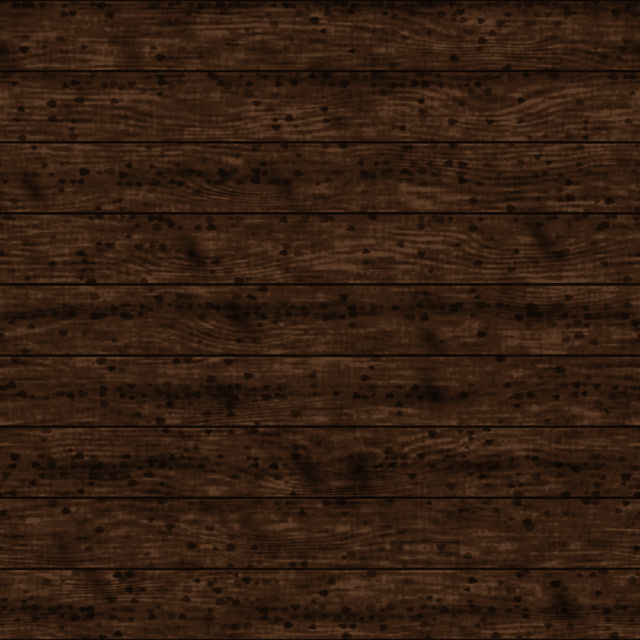
Give the GLSL for this texture, as a Shadertoy shader.

```glsl
#define PLANKS 9.0
#define SPOT_COLUMNS 66.0
#define SPOT_ROWS 8.0
#define SPOT_DEPTH 0.80
#define SEAM_WIDTH 0.011
#define RINGS 9.0
#define BRIGHTNESS 0.68
#define SHADOW vec3(0.035, 0.020, 0.011)
#define WOOD vec3(0.215, 0.122, 0.064)
#define WORN vec3(0.350, 0.230, 0.145)

float hash(vec2 p) {
    vec3 q = fract(p.xyx * 0.1031);
    q += dot(q, q.yzx + 33.33);
    return fract((q.x + q.y) * q.z);
}

// Value noise that wraps along x
float noise(vec2 p, float period) {
    vec2 cell = floor(p), f = fract(p);
    f = f * f * (3.0 - 2.0 * f);
    float x0 = mod(cell.x, period), x1 = mod(cell.x + 1.0, period);
    return mix(mix(hash(vec2(x0, cell.y)), hash(vec2(x1, cell.y)), f.x),
               mix(hash(vec2(x0, cell.y + 1.0)), hash(vec2(x1, cell.y + 1.0)), f.x), f.y);
}

// Noise stretched to the given counts across the canvas and per plank
float grain(vec2 p, vec2 count, float seed) {
    return noise(p * count + vec2(0.0, seed * 41.0), count.x);
}

// Density of the charred strip; height and strength vary by plank
float charBand(float x, float y) {
    const float heights[9] = float[9](0.38, 0.95, 0.46, 0.47, 0.62, 0.88, 0.54, 0.92, 0.93);
    const float strengths[9] = float[9](0.85, 0.25, 0.95, 0.9, 1.0, 0.4, 0.75, 0.8, 0.7);
    float plank = mod(floor(y), PLANKS), v = fract(y);
    int i = int(plank);
    float drift = 0.14 * (grain(vec2(x, 0.0), vec2(7.0, 1.0), plank + 60.0) - 0.5);
    float offset = (v - heights[i] - drift) / 0.13;
    float patches = smoothstep(0.1, 0.7, grain(vec2(x, v), vec2(8.0, 2.0), plank + 20.0));
    float edge = 0.4 * smoothstep(0.84, 1.0, v) * hash(vec2(plank, 5.0));
    return clamp(strengths[i] * exp(-offset * offset) * (0.45 + 0.55 * patches) + edge, 0.0, 1.0);
}

// Cellular layer of small rounded dents, crowded along the charred strip
float dents(vec2 uv) {
    vec2 count = vec2(SPOT_COLUMNS, SPOT_ROWS * PLANKS);
    vec2 p = uv * count, home = floor(p);
    float dark = 0.0;
    for (int j = -1; j <= 1; j++)
    for (int i = -1; i <= 1; i++) {
        vec2 cell = home + vec2(i, j), id = mod(cell, count);
        vec2 jitter = vec2(hash(id + 17.0), hash(id + 53.0)) - 0.5;
        vec2 center = cell + 0.5 + jitter * vec2(0.7, 0.5);
        float density = charBand(id.x / count.x, (id.y + 0.5) / SPOT_ROWS);
        float cluster = noise(id * vec2(1.0 / 6.0, 0.35), SPOT_COLUMNS / 6.0);
        float present = step(hash(id + 91.0), 0.32 * cluster * cluster + 0.95 * density);
        vec2 d = (p - center) * vec2(0.85, 1.05);
        float wobble = 0.05 * sin(3.0 * atan(d.y, d.x + 0.0001) + 6.3 * jitter.x);
        float radius = mix(0.24, 0.50, hash(id + 7.0)) + wobble;
        float depth = mix(0.45, 1.0, hash(id + 29.0));
        dark = max(dark, present * depth * (1.0 - smoothstep(radius - 0.17, radius + 0.09, length(d))));
    }
    return dark;
}

void mainImage(out vec4 fragColor, in vec2 fragCoord) {
    vec2 uv = fragCoord / iResolution.xy;
    float y = uv.y * PLANKS, plank = floor(y), v = fract(y);
    vec2 p = vec2(uv.x, v);

    // Knots bend the rings and leave slanted dark stains
    float knot = 0.0, bend = 0.0;
    for (int k = 0; k < 3; k++) {
        vec2 id = vec2(plank, float(k) + 11.0);
        vec2 d = p - vec2(hash(id), mix(0.2, 0.85, hash(id + 31.0)));
        d.x = (d.x - floor(d.x + 0.5)) * PLANKS;
        bend += exp(-dot(d * vec2(0.8, 2.5), d * vec2(0.8, 2.5)) * 2.0);
        d.x += 0.5 * d.y;
        float stain = exp(-dot(d * vec2(6.5, 3.8), d * vec2(6.5, 3.8)));
        knot = max(knot, stain * hash(id + 73.0));
    }

    // Growth rings as contour lines of a warped field
    float field = v * RINGS + 4.0 * grain(p, vec2(5.0, 2.0), plank)
                + 1.1 * grain(p, vec2(17.0, 5.0), plank) + 2.5 * bend;
    float rings = sin(6.2832 * field) * grain(p, vec2(6.0, 3.0), plank + 9.0);

    // Broad stains, fibres and a fine cross weave
    float patches = grain(p, vec2(9.0, 3.0), plank + 3.0) - 0.5;
    float blotches = grain(p, vec2(38.0, 9.0), plank + 5.0) - 0.5;
    float fibres = grain(p, vec2(30.0, 27.0), plank + 13.0) - 0.5;
    float threads = grain(p, vec2(240.0, 7.0), plank + 17.0) - 0.5;
    float speckle = grain(p, vec2(200.0, 30.0), plank + 23.0) - 0.5;
    float tone = BRIGHTNESS + 0.10 * (hash(vec2(plank, 3.0)) - 0.5)
               + 0.24 * patches + 0.26 * blotches + 0.17 * rings
               + 0.40 * fibres + 0.17 * threads + 0.24 * speckle;

    // Char, knots and dents darken; rare scratches expose pale wood
    float band = charBand(uv.x, y);
    tone *= (1.0 - 0.48 * band) * (1.0 - 0.75 * knot) * (1.0 - SPOT_DEPTH * dents(uv));
    float scratch = smoothstep(0.82, 0.96, grain(p, vec2(22.0, 20.0), plank + 37.0));
    tone += 0.22 * scratch * smoothstep(0.4, 0.75, grain(p, vec2(7.0, 3.0), plank + 43.0));

    // Dark seam with a faint lit edge on the plank below
    float pixel = PLANKS / iResolution.y;
    float seam = 1.0 - smoothstep(SEAM_WIDTH, SEAM_WIDTH + pixel, min(v, 1.0 - v));
    float lip = smoothstep(0.94, 0.965, v) * (1.0 - smoothstep(0.97, 0.99, v));
    tone = (tone + 0.07 * lip) * (1.0 - 0.85 * seam);

    vec3 color = mix(SHADOW, WOOD, clamp(tone / 0.62, 0.0, 1.0));
    color = mix(color, WORN, smoothstep(0.62, 1.08, tone));
    fragColor = vec4(color, 1.0);
}
```
